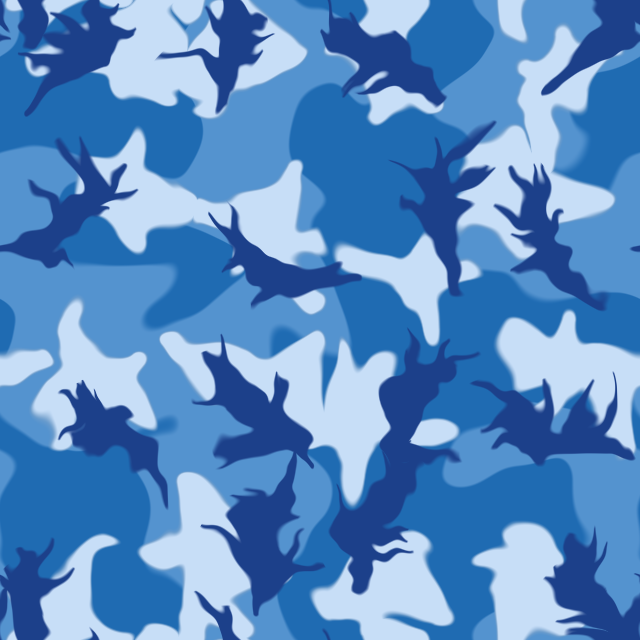
A Shadertoy shader for this pattern:

```glsl
const vec3 LIGHT_BLUE = vec3(0.33, 0.575, 0.81);
const vec3 MID_BLUE   = vec3(0.12, 0.42, 0.70);
const vec3 PALE       = vec3(0.78, 0.87, 0.97);
const vec3 PALE_RIM   = vec3(0.46, 0.63, 0.80);
const vec3 NAVY       = vec3(0.11, 0.25, 0.54);
const float CELLS     = 4.0;     // scattered shapes per side
const float SOFTNESS  = 0.0026;  // edge blur in canvas units
const float RIM_WIDTH = 0.0025;
const float PATCH_LEVEL = 0.0;   // balance of light against mid blue
const int PALE_ARMS   = 5;
const int NAVY_TWIGS  = 6;
const float TAU = 6.2831853;

vec2 hash2(vec2 cell, float seed) {
    vec3 v = fract(vec3(cell.xyx + seed * 7.31) * vec3(0.1031, 0.1030, 0.0973));
    v += dot(v, v.yzx + 33.33);
    return fract((v.xx + v.yz) * v.zy);
}

// Gradient noise that repeats after `period` cells per canvas
float noise(vec2 uv, float period, float seed) {
    vec2 p = uv * period, cell = floor(p), f = p - cell;
    vec2 w = f * f * f * (f * (f * 6.0 - 15.0) + 10.0);
    vec4 corner;
    for (int i = 0; i < 4; i++) {
        vec2 o = vec2(i & 1, i >> 1);
        float angle = TAU * hash2(mod(cell + o, period), seed).x;
        corner[i] = dot(vec2(cos(angle), sin(angle)), f - o);
    }
    return mix(mix(corner.x, corner.y, w.x), mix(corner.z, corner.w, w.x), w.y);
}

vec2 warp(vec2 uv, float period, float amount, float seed) {
    return uv + amount * vec2(noise(uv, period, seed), noise(uv, period, seed + 1.0));
}

vec2 heading(float angle) { return vec2(cos(angle), sin(angle)); }

float smoothMin(float a, float b, float k) {
    float h = max(k - abs(a - b), 0.0) / k;
    return min(a, b) - h * h * k * 0.25;
}

// Tapered stroke from a to b
float limb(vec2 p, vec2 a, vec2 b, float ra, float rb) {
    vec2 ab = b - a;
    float h = clamp(dot(p - a, ab) / dot(ab, ab), 0.0, 1.0);
    return length(p - a - ab * h) - mix(ra, rb, h);
}

// Rounded blot with stubby arms
float paleShape(vec2 p, vec2 id) {
    vec2 r = hash2(id, 3.0);
    vec2 axis = heading(TAU * r.x) * mix(0.06, 0.24, r.y);
    float d = limb(p, -axis, axis, 0.17, 0.11);
    for (int i = 0; i < PALE_ARMS; i++) {
        vec2 a = hash2(id, 10.0 + float(i));
        float angle = TAU * (r.y + (float(i) + 0.7 * a.x) / float(PALE_ARMS));
        vec2 root = axis * (a.y * 2.0 - 1.0);
        vec2 tip = root + heading(angle) * mix(0.22, 0.52, a.y);
        d = smoothMin(d, limb(p, root, tip, 0.10, mix(0.05, 0.10, a.x)), 0.12);
    }
    return d;
}

// Upright bent stem with pointed twigs
float navyShape(vec2 p, vec2 id) {
    vec2 r = hash2(id, 31.0);
    float lean = TAU * 0.25 + (r.x - 0.5) * 2.4;
    vec2 top = heading(lean) * mix(0.35, 0.58, r.y);
    vec2 foot = -heading(lean + (r.y - 0.5) * 1.6) * 0.48;
    float d = min(limb(p, vec2(0), top, 0.12, 0.015), limb(p, vec2(0), foot, 0.12, 0.03));
    for (int i = 0; i < NAVY_TWIGS; i++) {
        vec2 a = hash2(id, 40.0 + float(i));
        float side = (i & 1) == 0 ? 1.0 : -1.0;
        vec2 root = a.x < 0.5 ? top * a.x : foot * (a.x - 0.5) * 1.6;
        vec2 tip = root + heading(lean + side * mix(0.4, 1.3, a.y)) * mix(0.22, 0.42, a.x);
        d = smoothMin(d, limb(p, root, tip, 0.07, 0.008), 0.05);
    }
    return d;
}

// Nearest shape on a jittered, wrapping grid, in canvas units
float scatter(vec2 uv, bool navy) {
    vec2 p = uv * CELLS, cell = floor(p);
    float d = 9.0;
    for (int y = -1; y <= 1; y++)
    for (int x = -1; x <= 1; x++) {
        vec2 c = cell + vec2(x, y), id = mod(c, CELLS);
        vec2 centre = c + 0.5 + 0.6 * (hash2(id, navy ? 71.0 : 61.0) - 0.5);
        d = min(d, navy ? navyShape(p - centre, id) : paleShape(p - centre, id));
    }
    return d / CELLS;
}

float cover(float d) { return 1.0 - smoothstep(-SOFTNESS, SOFTNESS, d); }

void mainImage(out vec4 fragColor, in vec2 fragCoord) {
    vec2 uv = fragCoord / iResolution.xy;

    // Broad two-tone ground
    vec2 g = warp(uv, 6.0, 0.09, 80.0);
    float field = noise(g, 4.0, 84.0) + 0.6 * noise(g + 0.09, 7.0, 85.0) - PATCH_LEVEL;
    vec3 color = mix(LIGHT_BLUE, MID_BLUE, cover(field * 0.14));

    // Pale blots with a thin rim
    vec2 q = warp(warp(uv, 9.0, 0.05, 90.0), 22.0, 0.010, 92.0);
    float pale = scatter(q, false);
    color = mix(color, PALE_RIM, cover(pale - RIM_WIDTH));
    color = mix(color, PALE, cover(pale));

    // Navy branches with ragged edges
    vec2 n = warp(warp(uv, 8.0, 0.045, 95.0), 26.0, 0.022, 97.0);
    color = mix(color, NAVY, cover(scatter(n, true)));

    fragColor = vec4(color, 1.0);
}
```
